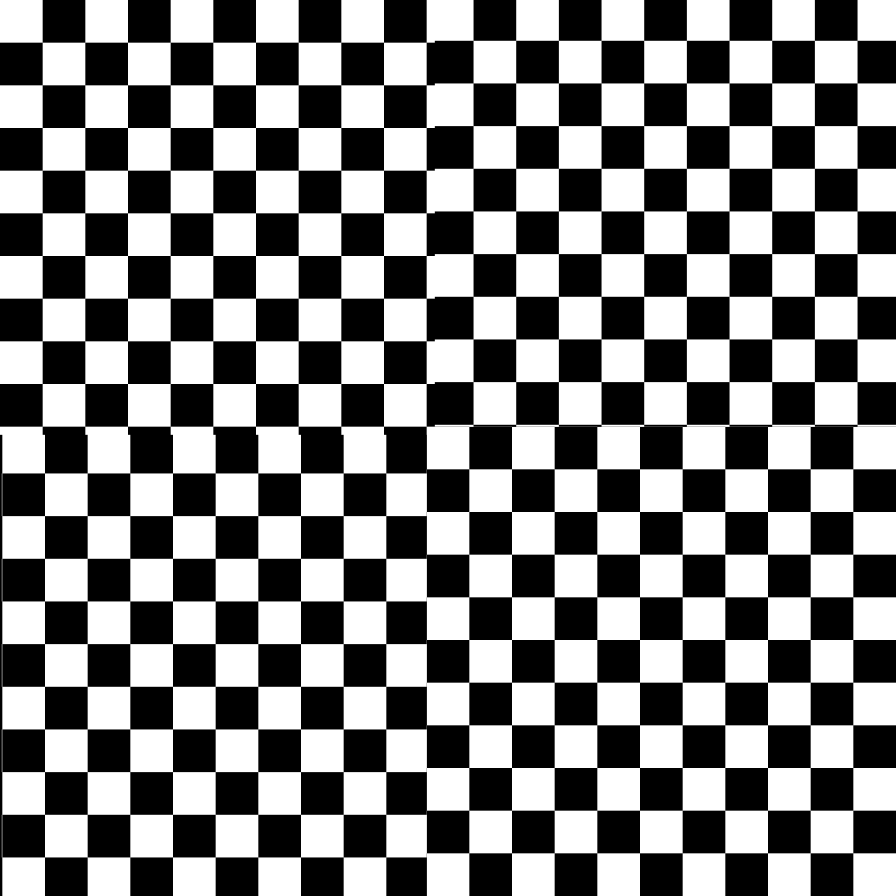
This pattern is drawn by a Shadertoy shader. Its source:

```glsl
const float CELLS = 21.0;                          // squares across and down
const vec3 DARK = vec3(0.0);
const vec3 LIGHT = vec3(1.0);
const float CORNER_SIZE = 0.4853;                  // side of the upper left panel
const float SEAM = 10.0 / CELLS;                   // where the lower right panel starts
const vec2 SHIFT_UPPER_RIGHT = vec2(0.0047, -0.0021);
const vec2 SHIFT_LOWER_LEFT = vec2(0.0026, 0.0046);
const float SLIVER_WIDTH = 0.0020;                 // dark strip on the left border
const float SLIVER_TOP = 0.525;

// Antialiased step, one pixel wide
float edgeStep(float edge, float x, float pixel) {
    return clamp((x - edge) / pixel + 0.5, 0.0, 1.0);
}

// Checkerboard, 1 on light squares; the square at the origin is light
float checker(vec2 p, float pixel) {
    vec2 grid = p * CELLS;
    vec2 edgeDist = (0.5 - abs(fract(grid) - 0.5)) / CELLS;
    vec2 parity = 1.0 - 2.0 * mod(floor(grid), 2.0);
    vec2 wave = parity * clamp(2.0 * edgeDist / pixel, 0.0, 1.0);
    return 0.5 + 0.5 * wave.x * wave.y;
}

void mainImage(out vec4 fragColor, in vec2 fragCoord) {
    vec2 p = fragCoord / iResolution.xy;
    p.y = 1.0 - p.y;                               // measure down from the top
    float pixel = 1.0 / min(iResolution.x, iResolution.y);

    // Four slightly misaligned panels, layered over each other
    float aligned = checker(p, pixel);
    float upperRight = checker(p - SHIFT_UPPER_RIGHT, pixel);
    float lowerLeft = checker(p - SHIFT_LOWER_LEFT, pixel);

    float tone = mix(aligned, upperRight, edgeStep(CORNER_SIZE, p.x, pixel));
    tone = mix(tone, lowerLeft, edgeStep(CORNER_SIZE, p.y, pixel));
    float lowerRightMask = edgeStep(SEAM, p.x, pixel) * edgeStep(SEAM, p.y, pixel);
    tone = mix(tone, aligned, lowerRightMask);

    // Dark strip along the lower left border
    float sliver = (1.0 - edgeStep(SLIVER_WIDTH, p.x, pixel)) * edgeStep(SLIVER_TOP, p.y, pixel);
    tone *= 1.0 - sliver;

    fragColor = vec4(mix(DARK, LIGHT, tone), 1.0);
}
```
